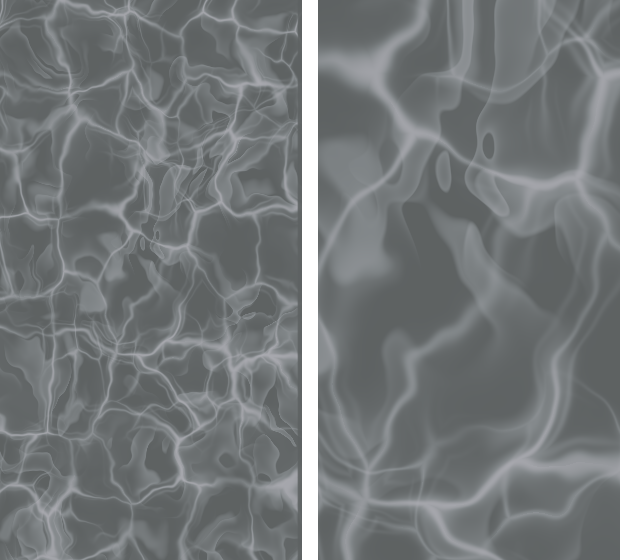
Left: the whole. Right: its middle third, enlarged.
Write a Shadertoy shader that draws this texture.

```glsl
const vec3 SHADE = vec3(0.368, 0.384, 0.386);
const vec3 MIDTONE = vec3(0.510, 0.530, 0.540);
const vec3 GLINT = vec3(0.680, 0.680, 0.705);
const vec2 CELLS = vec2(9.2, 8.2);     // cells per canvas height, across and up
const float SMALL_CELLS = 1.75;        // scale of the fainter second web
const float LINE_WIDTH = 0.026;
const float HALO_WIDTH = 0.085;
const float FOLD_GAIN = 0.62;
const float PATCH_GAIN = 0.40;
const float EXPOSURE = 1.15;
const float BORDER = 0.986;            // start of the plain strip at the right
const float TAU = 6.2831853;

vec2 hash2(vec2 p) {
    vec3 q = fract(p.xyx * vec3(0.1031, 0.1030, 0.0973));
    q += dot(q, q.yzx + 33.33);
    return fract((q.xx + q.yz) * q.zy);
}

float cornerSlope(vec2 cell, vec2 offset) {
    float angle = TAU * hash2(cell).x;
    return dot(vec2(cos(angle), sin(angle)), offset);
}

float gradientNoise(vec2 p) {
    vec2 i = floor(p), f = p - i;
    vec2 u = f * f * f * (f * (f * 6.0 - 15.0) + 10.0);
    vec2 e = vec2(1.0, 0.0);
    return mix(mix(cornerSlope(i, f), cornerSlope(i + e, f - e), u.x),
               mix(cornerSlope(i + e.yx, f - e.yx), cornerSlope(i + 1.0, f - 1.0), u.x), u.y);
}

vec2 noise2(vec2 p) {
    return vec2(gradientNoise(p), gradientNoise(p + vec2(37.2, 71.9)));
}

// Soft 0..1 mask from low-frequency noise
float mask(vec2 p, float low, float high) {
    return smoothstep(low, high, gradientNoise(p));
}

// Distances to the nearest and second nearest cell walls
vec2 wallDistances(vec2 p) {
    vec2 i = floor(p), f = p - i;
    vec2 homeCell = vec2(0.0), home = vec2(0.0);
    float nearest = 9.0;
    for (int y = -1; y <= 1; y++)
    for (int x = -1; x <= 1; x++) {
        vec2 cell = vec2(x, y);
        vec2 r = cell + 0.08 + 0.84 * hash2(i + cell) - f;
        if (dot(r, r) < nearest) {
            nearest = dot(r, r);
            homeCell = cell;
            home = r;
        }
    }
    vec2 walls = vec2(9.0);
    for (int y = -2; y <= 2; y++)
    for (int x = -2; x <= 2; x++) {
        if (x == 0 && y == 0) continue;
        vec2 cell = homeCell + vec2(x, y);
        vec2 r = cell + 0.08 + 0.84 * hash2(i + cell) - f;
        float d = dot(0.5 * (home + r), normalize(r - home));
        walls = d < walls.x ? vec2(d, walls.x) : vec2(walls.x, min(walls.y, d));
    }
    return walls;
}

float bell(float x, float width) {
    return exp(-x * x / (width * width));
}

// Sheet of light with one crisp edge that fades to the other side
float fold(float n, float fade) {
    return smoothstep(-0.025, 0.045, n) * exp(-fade * max(n, 0.0));
}

// Bright web: core lines, halo, parallel echo and flared junctions
float web(vec2 p, float pixel) {
    vec2 walls = wallDistances(p);
    float flare = mask(p * 1.3 + 11.0, -0.1, 0.5);
    float strength = mix(0.30, 0.95, mask(p * 0.9 + 43.0, -0.35, 0.3));
    float width = max(LINE_WIDTH * (0.75 + 1.6 * flare), pixel);
    float core = bell(walls.x, width);
    float halo = 0.24 * exp(-walls.x / HALO_WIDTH);
    float echoAt = 0.10 + 0.12 * gradientNoise(p * 1.6 + 5.0);
    float echo = 0.40 * bell(walls.x - echoAt, max(0.022, pixel))
               * mask(p * 1.1 + 91.0, -0.1, 0.3);
    float junction = 0.75 * bell(walls.x + walls.y, 0.13);
    return strength * (core + halo + echo + junction);
}

void mainImage(out vec4 fragColor, in vec2 fragCoord) {
    vec2 p = fragCoord / iResolution.y * CELLS + 20.0;
    float pixel = CELLS.x / iResolution.y;

    // Rippled coordinates
    vec2 q = p + 0.42 * noise2(p * 0.8) + 0.15 * noise2(p * 2.3 + 7.0)
               + 0.045 * noise2(p * 5.5 + 3.0);
    vec2 s = q + 0.85 * noise2(q * 0.9 + 55.0) + 0.25 * noise2(q * 2.4 + 29.0);

    // Main web and a fainter, finer one
    float light = web(q, pixel);
    float fineMask = mask(p * 0.55 + 63.0, -0.05, 0.35);
    light += 0.50 * fineMask * web(q * SMALL_CELLS + 0.3 * noise2(q * 1.5) + 80.0,
                                   pixel * SMALL_CELLS);

    // Folded veils and glowing patches inside the cells
    float veilMask = mask(p * 0.8 + 17.0, -0.2, 0.4);
    float streakMask = mask(p * 0.95 + 101.0, -0.05, 0.4);
    light += FOLD_GAIN * veilMask * fold(gradientNoise(s * 1.3 + 13.0), 7.0);
    light += FOLD_GAIN * streakMask * fold(gradientNoise(s * vec2(2.9, 2.0) + 47.0), 5.0);
    light += PATCH_GAIN * mask(s * 1.5 + 33.0, 0.18, 0.5);
    light += 0.07 * mask(s * 0.9 + 77.0, -0.2, 0.4);
    light += 0.025 * gradientNoise(s * 4.0);

    // Tone curve and colour
    float tone = 1.0 - exp(-EXPOSURE * max(light - 0.02, 0.0));
    vec3 color = mix(SHADE, MIDTONE, smoothstep(-0.5, 0.5, tone) * 2.0 - 1.0);
    color = mix(SHADE, MIDTONE, min(tone * 2.0, 1.0));
    color = mix(color, GLINT, max(tone * 2.0 - 1.0, 0.0));

    // Plain strip along the right side
    float edge = 1.0 / iResolution.x;
    float strip = smoothstep(BORDER - edge, BORDER + edge, fragCoord.x / iResolution.x);
    fragColor = vec4(mix(color, SHADE, 0.9 * strip), 1.0);
}
```
